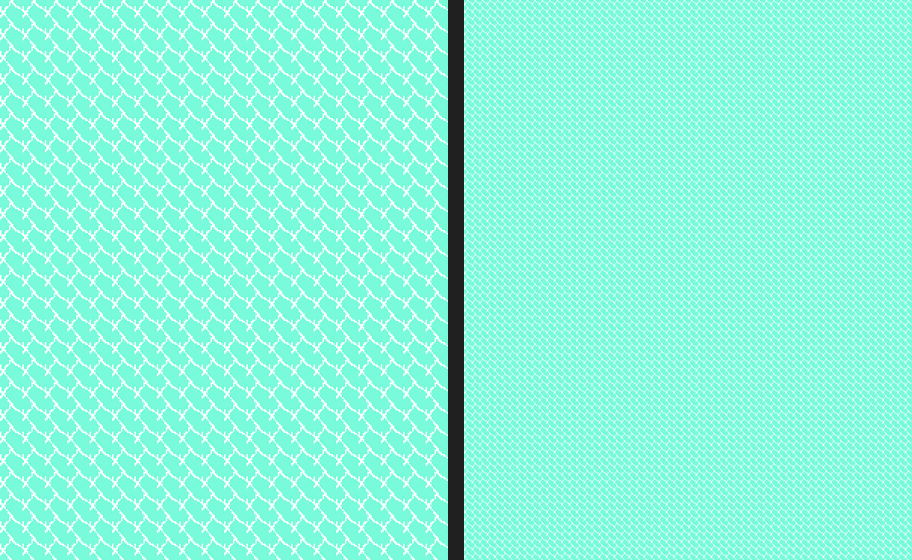
Left: one tile. Right: repeated 3 by 3.
A Shadertoy shader for this pattern:

```glsl
// White stair-stepped lattice of slanted, barbed scales on bright aqua, 20 by 25 repeats.

const vec2 REPEATS = vec2(20.0, 25.0);
const float STEPS = 15.0; // stair steps along each side of a repeat

// Distance to a segment repeated on the unit lattice.
float segment(vec2 p, vec2 a, vec2 b) {
    vec2 q = p - 0.5 * (a + b);
    q -= round(q);
    vec2 halfSpan = 0.5 * (b - a);
    float t = clamp(dot(q, halfSpan) / dot(halfSpan, halfSpan), -1.0, 1.0);
    return length(q - halfSpan * t);
}

// Distance to the line work of one repeat, y pointing down.
float lattice(vec2 p) {
    vec2 crossing = vec2(1.17, 0.60);
    // Long bent diagonal
    float d = segment(p, vec2(0.50, 0.0), vec2(0.65, 0.23));
    d = min(d, segment(p, vec2(0.65, 0.23), vec2(1.04, 0.46)));
    d = min(d, segment(p, vec2(1.04, 0.46), crossing));
    d = min(d, segment(p, crossing, vec2(1.33, 0.81)));
    d = min(d, segment(p, vec2(1.33, 0.81), vec2(1.50, 1.0)));
    // Short link to the next diagonal
    d = min(d, segment(p, crossing, vec2(1.24, 0.39)));
    d = min(d, segment(p, vec2(1.24, 0.39), vec2(1.40, 0.26)));
    d = min(d, segment(p, vec2(1.40, 0.26), vec2(1.50, 0.0)));
    // Barbs beside the crossing
    d = min(d, segment(p, vec2(1.01, 0.30), vec2(1.04, 0.46)));
    return min(d, segment(p, crossing, vec2(1.03, 0.73)));
}

// One square step of the line: 1 on the line, 0 off it.
float stepInk(vec2 index) {
    return step(lattice((index + 0.5) / STEPS), 0.038);
}

void mainImage(out vec4 fragColor, in vec2 fragCoord) {
    vec2 uv = fragCoord / iResolution.xy;
    vec2 p = vec2(uv.x, 1.0 - uv.y) * REPEATS;

    // Blend neighbouring steps over the width of one pixel
    vec2 grid = p * STEPS - 0.5;
    vec2 index = floor(grid);
    vec2 blur = min(STEPS * REPEATS / iResolution.xy, 1.0);
    vec2 f = clamp((grid - index - 0.5) / blur + 0.5, 0.0, 1.0);
    float ink = mix(
        mix(stepInk(index), stepInk(index + vec2(1.0, 0.0)), f.x),
        mix(stepInk(index + vec2(0.0, 1.0)), stepInk(index + 1.0), f.x), f.y);

    // Slightly deeper aqua rim along the lines
    float rim = 1.0 - smoothstep(0.085, 0.115, lattice(p));
    vec3 aqua = mix(vec3(0.47, 0.98, 0.86), vec3(0.43, 0.98, 0.84), rim);
    fragColor = vec4(mix(aqua, vec3(0.98, 1.0, 1.0), ink), 1.0);
}
```
